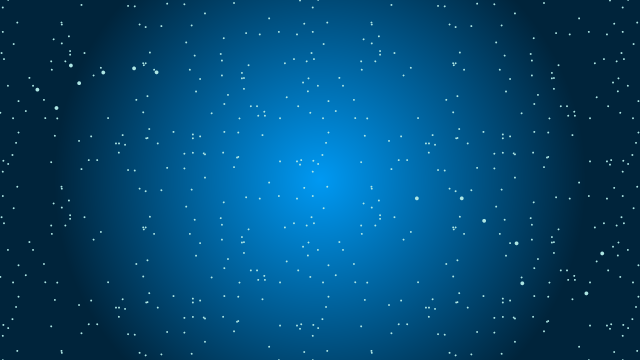
Reproduce this background procedurally as a Shadertoy shader.

```glsl
#define CENTER_COLOR vec3(0.0, 0.60, 0.95)
#define EDGE_COLOR vec3(0.0, 0.14, 0.23)
#define STAR_COLOR vec3(0.68, 0.90, 0.89)
#define GLOW_RADIUS 0.74
#define TILE_SIZE vec2(0.861, 0.456)
#define STARS_PER_TILE 125
#define SMALL_STAR 0.0025
#define LARGE_STAR 0.0052

vec2 hash2(float n) {
    return fract(sin(vec2(n * 127.1 + 11.7, n * 269.5 + 43.3)) * 43758.55);
}

// Antialiased disc coverage at distance d from its middle
float disc(float d, float radius, float pixel) {
    return clamp((radius - d) / pixel + 0.5, 0.0, 1.0);
}

// Distance to the nearest small star in an endlessly repeated tile
float starfieldDistance(vec2 p) {
    float nearest = 1.0;
    for (int i = 0; i < STARS_PER_TILE; i++) {
        vec2 star = hash2(float(i) + 1.0) * TILE_SIZE;
        vec2 offset = mod(p - star + 0.5 * TILE_SIZE, TILE_SIZE) - 0.5 * TILE_SIZE;
        nearest = min(nearest, length(offset));
    }
    return nearest;
}

vec2 bezier(vec2 a, vec2 b, vec2 c, vec2 d, float t) {
    float s = 1.0 - t;
    return s * s * s * a + 3.0 * s * s * t * b + 3.0 * s * t * t * c + t * t * t * d;
}

// Distance to seven large stars: a curved handle, then a skewed bowl
float dipperDistance(vec2 p, vec2 tip, vec2 bendA, vec2 bendB, vec2 joint,
                     vec2 sideA, vec2 sideB, vec2 skew) {
    float nearest = 1.0;
    for (int i = 0; i < 7; i++) {
        vec2 star = bezier(tip, bendA, bendB, joint, float(i) / 3.0);
        if (i > 3) {
            float u = i < 6 ? 1.0 : 0.0;
            float v = i > 4 ? 1.0 : 0.0;
            star = joint + u * sideA + v * sideB + u * v * skew;
        }
        nearest = min(nearest, distance(p, star));
    }
    return nearest;
}

void mainImage(out vec4 fragColor, in vec2 fragCoord) {
    float pixel = 1.0 / iResolution.y;
    vec2 p = (fragCoord - 0.5 * iResolution.xy) * pixel;

    // Radial sky glow
    float fade = clamp(length(p) / GLOW_RADIUS, 0.0, 1.0);
    vec3 color = mix(CENTER_COLOR, EDGE_COLOR, fade);

    // Scattered small stars
    float stars = disc(starfieldDistance(p), SMALL_STAR, pixel);

    // Upper left and lower right constellations
    float dippers = dipperDistance(p,
        vec2(-0.454, 0.299), vec2(-0.491, 0.323), vec2(-0.625, 0.306), vec2(-0.669, 0.269),
        vec2(-0.023, 0.049), vec2(-0.063, -0.069), vec2(-0.030, 0.002));
    dippers = min(dippers, dipperDistance(p,
        vec2(0.269, -0.051), vec2(0.455, 0.001), vec2(0.412, -0.134), vec2(0.546, -0.176),
        vec2(0.016, -0.111), vec2(0.238, -0.028), vec2(-0.060, 0.0)));
    stars = max(stars, disc(dippers, LARGE_STAR, pixel));

    fragColor = vec4(mix(color, STAR_COLOR, stars), 1.0);
}
```
